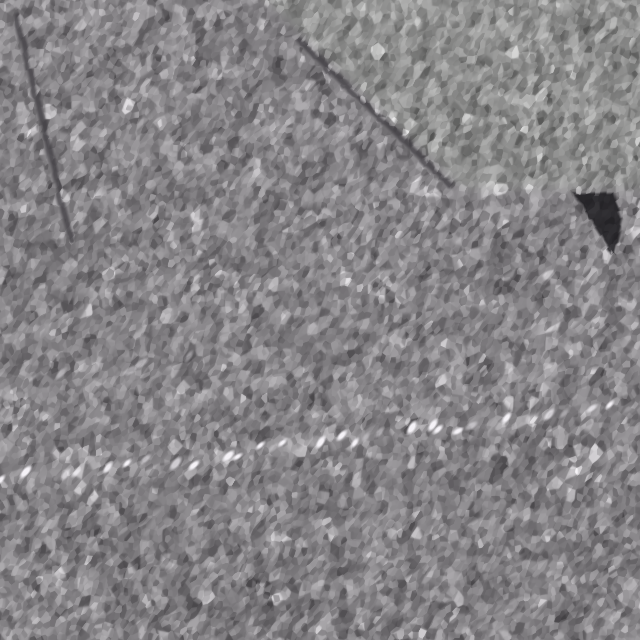
A WebGL 1 fragment shader for this texture:

```glsl
precision highp float;
// Grey granite slab: two layers of soft, slanted cellular grains over broad
// tonal drift, with dark cracks, faint joints, one dark chip and a line of
// scattered bright glints. All lengths are fractions of the canvas.
uniform vec2 u_resolution;

const vec3 STONE = vec3(0.522, 0.513, 0.526);
const vec3 CHIP_COLOR = vec3(0.17, 0.165, 0.18);
const vec3 CRACK_COLOR = vec3(0.25, 0.24, 0.26);
const vec3 GLINT_COLOR = vec3(0.96, 0.95, 0.97);
const float COARSE_CELLS = 78.0;
const float FINE_CELLS = 135.0;
const float COARSE_CONTRAST = 0.15;
const float FINE_CONTRAST = 0.13;
const float GRAIN_SHARPNESS = 13.0;
const float GRAIN_ANGLE = 1.05;
const float GRAIN_STRETCH = 1.45;
const float GLINT_CELLS = 44.0;
const float EDGE = 0.003;

vec2 hash2(vec2 p) {
  vec2 q = vec2(dot(p, vec2(127.1, 311.7)), dot(p, vec2(269.5, 183.3)));
  return fract(sin(q) * 43758.55);
}

vec2 rotate(vec2 p, float a) {
  float c = cos(a), s = sin(a);
  return vec2(c * p.x + s * p.y, c * p.y - s * p.x);
}

// Soft cellular noise: blends the random shades of nearby grains, about -1..1.
float grains(vec2 p) {
  vec2 cell = floor(p);
  float sum = 0.0, total = 0.0;
  for (int j = -1; j <= 1; j++) {
    for (int i = -1; i <= 1; i++) {
      vec2 id = cell + vec2(float(i), float(j));
      vec2 d = id + hash2(id) - p;
      vec2 r = hash2(id + 57.3);
      float shade = r.x + r.y - 1.0 + 0.9 * smoothstep(0.96, 1.0, r.x);
      float weight = exp(-GRAIN_SHARPNESS * dot(d, d));
      sum += weight * shade;
      total += weight;
    }
  }
  return sum / max(total, 1e-6);
}

// Layered sines for slow changes of tone, about -1..1.
float drift(vec2 p) {
  return 0.5 * sin(9.0 * p.x + 3.0 * sin(7.0 * p.y))
       + 0.3 * sin(23.0 * p.y - 11.0 * p.x + 2.0 * sin(17.0 * p.x))
       + 0.2 * sin(41.0 * p.x + 37.0 * p.y);
}

float segment(vec2 p, vec2 a, vec2 b) {
  vec2 d = b - a;
  return length(p - a - d * clamp(dot(p - a, d) / dot(d, d), 0.0, 1.0));
}

// Signed distance to the line a-b, positive on its right-hand side.
float side(vec2 p, vec2 a, vec2 b) {
  vec2 d = normalize(b - a);
  return dot(p - a, vec2(d.y, -d.x));
}

float chip(vec2 p) {
  vec2 a = vec2(0.896, 0.696), b = vec2(0.960, 0.604);
  vec2 c = vec2(0.973, 0.655), d = vec2(0.957, 0.699);
  return max(max(side(p, a, b), side(p, b, c)), max(side(p, c, d), side(p, d, a)));
}

// Slanted bright flecks scattered along the x axis of p.
float glints(vec2 p, float seed) {
  float cell = floor(p.x * GLINT_CELLS), light = 0.0;
  for (int i = -1; i <= 1; i++) {
    vec2 id = vec2(cell + float(i), seed);
    vec2 r = hash2(id), s = hash2(id + 19.7);
    vec2 center = vec2((id.x + r.x) / GLINT_CELLS, (r.y - 0.5) * 0.022);
    vec2 d = rotate(p - center, 0.4 + 0.6 * s.y);
    float radius = mix(0.004, 0.0065, s.x);
    float reach = length(d * vec2(0.6, 1.25));
    float power = smoothstep(0.22, 0.7, hash2(id + 41.9).x);
    light = max(light, power * (1.0 - smoothstep(radius - EDGE, radius + EDGE, reach)));
  }
  return light;
}

void main() {
  vec2 uv = gl_FragCoord.xy / u_resolution;

  // Grain
  vec2 bent = uv + 0.002 * sin(uv.yx * vec2(83.0, 71.0));
  vec2 q = rotate(bent, GRAIN_ANGLE) * vec2(1.0 / GRAIN_STRETCH, 1.0);
  float coarse = grains(q * COARSE_CELLS);
  float fine = grains(rotate(q, 0.3) * FINE_CELLS + 31.0);
  float tone = COARSE_CONTRAST * coarse + FINE_CONTRAST * fine + 0.012 * drift(uv);

  // Paler upper-right slab, and a paler band above the glint line
  vec2 diagonalTop = vec2(0.469, 0.935), diagonalEnd = vec2(0.703, 0.711);
  float pale = smoothstep(0.0, 0.02, -side(uv, diagonalTop, diagonalEnd))
             * smoothstep(0.69, 0.72, uv.y);
  float lineOffset = uv.y - (0.247 + 0.119 * uv.x);
  tone += 0.04 * pale - 0.012 * (1.0 - smoothstep(-0.05, 0.02, lineOffset));
  tone += 0.035 * exp(-pow(lineOffset / 0.012, 2.0));

  // Faint joints and a smudge
  float joint = min(segment(uv, vec2(0.0, 0.612), vec2(0.703, 0.70)),
                    segment(uv, vec2(0.32, 0.045), vec2(1.0, 0.115)));
  joint = min(joint, segment(uv, vec2(0.49, 0.7), vec2(0.515, 0.15)));
  tone -= 0.025 * (1.0 - smoothstep(0.0, 0.006, joint));
  tone -= 0.045 * exp(-pow(segment(uv, vec2(0.34, 0.04), vec2(0.46, 0.12)) / 0.02, 2.0));
  vec3 color = STONE + tone + vec3(-0.004, 0.006, -0.01) * pale;

  // Cracks, roughened by the grain
  vec2 rough = uv + 0.004 * vec2(coarse, fine);
  float crack = min(segment(rough, vec2(0.026, 0.974), vec2(0.11, 0.63)),
                    segment(rough, diagonalTop, diagonalEnd));
  color = mix(color, CRACK_COLOR, 0.72 * (1.0 - smoothstep(0.001, 0.008, crack)));

  // Chip and glints
  color = mix(color, CHIP_COLOR + 0.2 * tone, 1.0 - smoothstep(-EDGE, EDGE, chip(rough)));
  float faint = glints(vec2(uv.x, uv.y - 0.395 - 0.15 * uv.x), 7.0);
  color = mix(color, GLINT_COLOR, 0.4 * faint * (1.0 - smoothstep(0.3, 0.4, uv.x)));
  color = mix(color, GLINT_COLOR, glints(vec2(uv.x, lineOffset), 3.0));
  gl_FragColor = vec4(clamp(color, 0.0, 1.0), 1.0);
}
```
